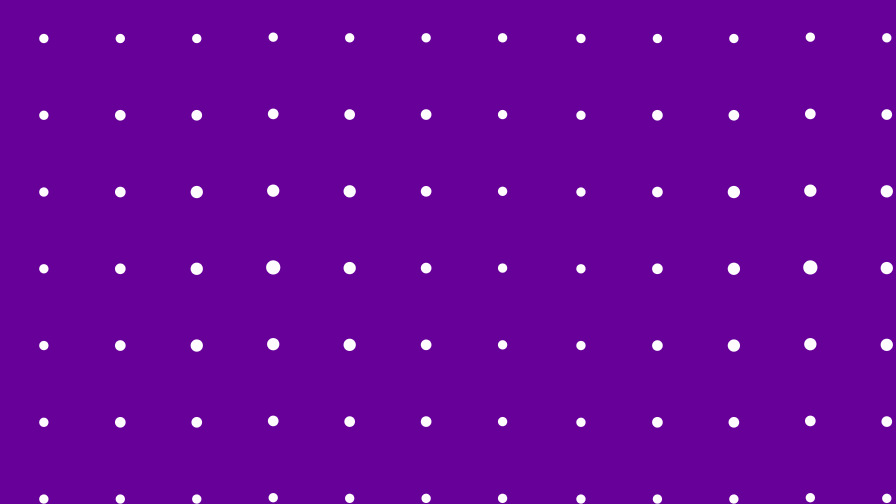
A Shadertoy shader for this pattern:

```glsl
// White dots on purple, in seven by seven blocks that swell towards each block's middle.
#define BLOCK_CENTER vec2(0.5421, 0.4674)
#define BLOCK_SIZE 1.0657
#define DOT_SPACING vec2(0.1517, 0.1523)
#define RING_LIMIT 3.0
#define RADIUS_MIN 0.0092
#define RADIUS_STEP 0.0012
#define RADIUS_CURVE 0.00014
#define COLUMN_SHIFT 0.0007
#define MIDDLE_LIFT 0.0020
#define GROUND_COLOR vec3(0.40, 0.00, 0.60)
#define DOT_COLOR vec3(1.00, 0.99, 1.00)

// Position relative to the nearest block center
vec2 blockPosition(vec2 p) {
    return mod(p - BLOCK_CENTER + 0.5 * BLOCK_SIZE, BLOCK_SIZE) - 0.5 * BLOCK_SIZE;
}

// Dots grow ring by ring, on square rings around the center
float dotRadius(vec2 cell) {
    float ring = max(abs(cell.x), abs(cell.y));
    float growth = RING_LIMIT - ring;
    return RADIUS_MIN + growth * (RADIUS_STEP + RADIUS_CURVE * growth);
}

// Slight vertical misalignment: left columns sit low, the middle one high
float columnOffset(float column) {
    return column == 0.0 ? MIDDLE_LIFT : COLUMN_SHIFT * sign(column);
}

// Signed distance to the closest dot
float dotDistance(vec2 p) {
    vec2 local = blockPosition(p);
    vec2 cell = clamp(floor(local / DOT_SPACING + 0.5), -RING_LIMIT, RING_LIMIT);
    vec2 center = cell * DOT_SPACING + vec2(0.0, columnOffset(cell.x));
    return length(local - center) - dotRadius(cell);
}

void mainImage(out vec4 fragColor, in vec2 fragCoord) {
    vec2 p = fragCoord / iResolution.y;
    float pixel = 1.0 / iResolution.y;
    float coverage = clamp(0.5 - dotDistance(p) / pixel, 0.0, 1.0);
    fragColor = vec4(mix(GROUND_COLOR, DOT_COLOR, coverage), 1.0);
}
```
